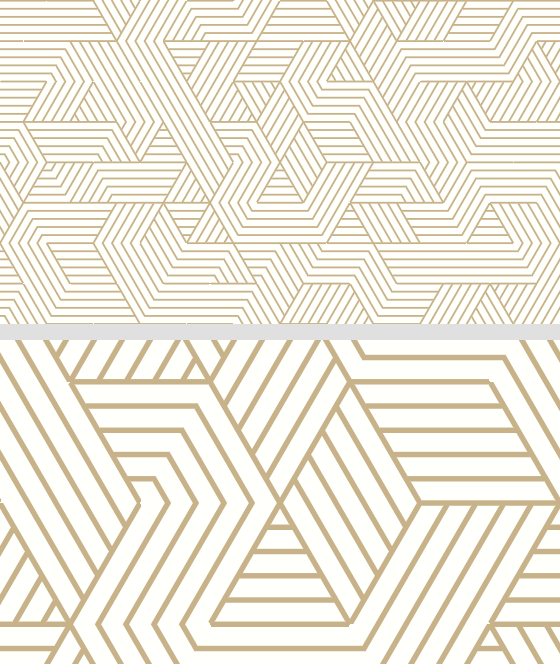
Top: the whole. Bottom: its middle third, enlarged.
Give the GLSL for this pattern, as a Shadertoy shader.

```glsl
const float COLUMNS = 12.0;           // triangle sides across the canvas
const float LINES = 5.0;              // stripes per triangle height
const float LINE_WIDTH = 0.225;       // fraction of the stripe spacing
const float TRI_HEIGHT = 0.8660254;   // height of a triangle of side 1
const uint SEED = 23u;
const vec3 PAPER = vec3(1.0, 1.0, 0.99);
const vec3 GOLD = vec3(0.78, 0.70, 0.54);

float hash(ivec2 cell, int channel) {
    uint h = uint(cell.x) * 0x9E37u + uint(cell.y) * 0x85EBu * 0x101u;
    h += (uint(channel) + SEED) * 0xC2B3u * 0x1003u;
    h = (h ^ (h >> 16)) * 0x7FEB352Du;
    h = (h ^ (h >> 15)) * 0x846CA68Bu;
    h ^= h >> 16;
    return float(h >> 8) / 16777216.0;
}

ivec3 axisStep(int axis) {
    return ivec3(axis == 0, axis == 1, axis == 2);
}

// Upward cells have indices summing to -1, downward cells to -2
bool pointsUp(ivec3 cell) {
    return cell.x + cell.y + cell.z == -1;
}

ivec3 neighbour(ivec3 cell, int axis) {
    return pointsUp(cell) ? cell - axisStep(axis) : cell + axisStep(axis);
}

// Each triangle joins across its strongest edge; joined triangles
// share a stripe direction that crosses that edge
int stripeAxis(ivec3 cell) {
    float strongest = -1.0;
    int chosen = 0;
    for (int axis = 0; axis < 3; axis++) {
        ivec3 owner = pointsUp(cell) ? cell : neighbour(cell, axis);
        float strength = hash(owner.xy, axis);
        if (strength > strongest) {
            strongest = strength;
            int turn = hash(owner.xy, axis + 3) < 0.5 ? 1 : 2;
            chosen = (axis + turn) % 3;
        }
    }
    return chosen;
}

// Distance to the nearest line, in stripe spacings
float lineDistance(vec2 p) {
    // Three lattice coordinates, constant along the three edge directions
    float row = p.y / TRI_HEIGHT;
    vec3 lattice = vec3(row, p.x - 0.5 * row, -p.x - 0.5 * row);
    ivec3 cell = ivec3(floor(lattice));
    vec3 edge = fract(lattice);
    if (!pointsUp(cell)) edge = 1.0 - edge;
    edge *= LINES;

    // Stripes parallel to one edge, leaving the opposite corner free
    float t = edge[stripeAxis(cell)];
    float dist = abs(t - min(floor(t + 0.5), LINES - 1.0));

    // Outer half of border lines that belong to adjacent triangles
    for (int axis = 0; axis < 3; axis++) {
        if (stripeAxis(neighbour(cell, axis)) == axis) {
            dist = min(dist, edge[axis]);
        }
    }
    return dist;
}

void mainImage(out vec4 fragColor, in vec2 fragCoord) {
    float scale = COLUMNS / iResolution.x;
    float pixel = scale * LINES / TRI_HEIGHT;
    float dist = lineDistance(fragCoord * scale);
    float ink = clamp((0.5 * LINE_WIDTH - dist) / pixel + 0.5, 0.0, 1.0);
    fragColor = vec4(mix(PAPER, GOLD, ink), 1.0);
}
```
